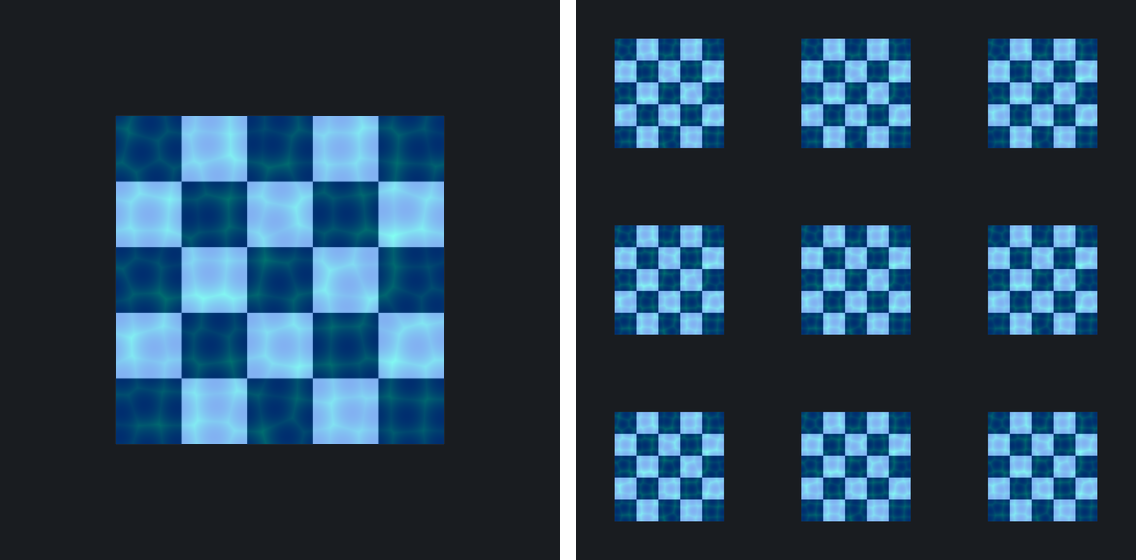
Left: one tile. Right: repeated 3 by 3.
This pattern is drawn by a Shadertoy shader. Its source:

```glsl
// A centred five by five checkerboard with soft, water-like cellular veins on a dark ground.

const float TILES = 5.0;           // tiles across and down
const float TILE_SIZE = 0.1171875; // tile side, in canvas widths
const float CELLS_PER_TILE = 2.0;  // vein cells per tile side
const float JITTER = 0.46;         // wander of the cell centres
const float VEIN_GAIN = 0.42;      // green added by the veins
const vec3 GROUND = vec3(0.098, 0.110, 0.127);
const vec3 DARK_TILE = vec3(0.0, 0.18, 0.435);
const vec3 LIGHT_TILE = vec3(0.51, 0.695, 0.95);

vec2 hash22(vec2 p) {
    vec3 q = fract(vec3(p.xyx) * vec3(0.1031, 0.1030, 0.0973));
    q += dot(q, q.yzx + 33.33);
    return fract((q.xx + q.yz) * q.zy);
}

// Squared distance to the nearest jittered cell centre; creases form the veins.
float veins(vec2 p) {
    vec2 cell = floor(p);
    vec2 local = p - cell;
    float nearest = 8.0;
    for (int y = -1; y <= 1; y++) {
        for (int x = -1; x <= 1; x++) {
            vec2 offset = vec2(x, y);
            vec2 wander = (hash22(cell + offset + 17.0) - 0.5) * JITTER;
            vec2 delta = offset + 0.5 + wander - local;
            nearest = min(nearest, dot(delta, delta));
        }
    }
    return nearest;
}

// Smoothed checker: 0 on tiles of even index sum, 1 on odd ones.
float checker(vec2 p, vec2 pixel) {
    vec2 wave = abs(mod(p + 0.5, 2.0) - 1.0) - 0.5;
    vec2 side = clamp(2.0 * wave / pixel, -1.0, 1.0);
    return 0.5 - 0.5 * side.x * side.y;
}

// Smoothed coverage of the square board.
float boardMask(vec2 p, vec2 pixel) {
    vec2 inside = 0.5 * TILES - abs(p - 0.5 * TILES);
    vec2 cover = clamp(inside / pixel + 0.5, 0.0, 1.0);
    return cover.x * cover.y;
}

void mainImage(out vec4 fragColor, in vec2 fragCoord) {
    // Board space: one unit per tile, origin at its lower left corner
    vec2 uv = fragCoord / iResolution.xy;
    vec2 p = (uv - 0.5) / TILE_SIZE + 0.5 * TILES;
    vec2 pixel = 1.0 / (iResolution.xy * TILE_SIZE);

    vec3 color = mix(DARK_TILE, LIGHT_TILE, checker(p, pixel));

    // Half-cell shift puts a cell at the middle of every tile
    color.g += VEIN_GAIN * veins(p * CELLS_PER_TILE + 0.5);

    color = mix(GROUND, color, boardMask(p, pixel));
    fragColor = vec4(color, 1.0);
}
```
